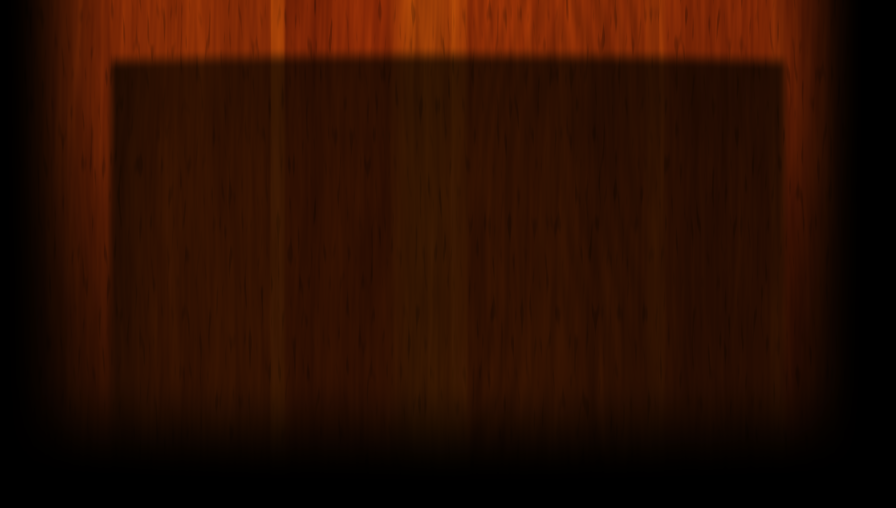
This texture is drawn by a WebGL 2 fragment shader. Its source:

```glsl
#version 300 es
precision highp float;

uniform vec2 u_resolution;
out vec4 fragColor;

vec2 gradientAt(vec2 cell) {
    vec2 h = vec2(dot(cell, vec2(127.1, 311.7)), dot(cell, vec2(269.5, 183.3)));
    return fract(sin(h) * 43758.5) * 2.0 - 1.0;
}

float gradientNoise(vec2 p) {
    vec2 cell = floor(p), f = fract(p);
    vec2 s = f * f * f * (f * (f * 6.0 - 15.0) + 10.0);
    float low = mix(dot(gradientAt(cell), f),
                    dot(gradientAt(cell + vec2(1, 0)), f - vec2(1, 0)), s.x);
    float high = mix(dot(gradientAt(cell + vec2(0, 1)), f - vec2(0, 1)),
                     dot(gradientAt(cell + vec2(1, 1)), f - vec2(1, 1)), s.x);
    return mix(low, high, s.y);
}

float band(float x, float left, float right, float soft) {
    return smoothstep(left - soft, left + soft, x)
         * (1.0 - smoothstep(right - soft, right + soft, x));
}

// Vertical fibres: each octave is finer across and longer along the plank
float woodGrain(vec2 p) {
    p.x += 0.012 * gradientNoise(p * vec2(5.0, 2.2));
    float sum = 0.0, weight = 0.36;
    vec2 scale = vec2(17.0, 0.8);
    for (int i = 0; i < 4; i++) {
        sum += weight * gradientNoise(p * scale + float(i) * 19.3);
        scale *= vec2(2.1, 2.3);
        weight *= 0.88;
    }
    return sum;
}

void main() {
    vec2 uv = gl_FragCoord.xy / u_resolution;
    vec2 p = vec2(uv.x * u_resolution.x / u_resolution.y, uv.y);

    // Planks and the pale strips along their seams
    float seams = band(uv.x, 0.302, 0.318, 0.002)
                + 0.8 * band(uv.x, 0.503, 0.522, 0.003)
                + 0.4 * band(uv.x, 0.722, 0.742, 0.003)
                + 0.5 * band(uv.x, 0.860, 0.876, 0.003);
    float paleHeart = band(uv.x, 0.445, 0.505, 0.018);
    float redPlank = band(uv.x, 0.318, 0.435, 0.008) + 0.7 * band(uv.x, 0.742, 0.98, 0.006);
    float plank = step(0.303, uv.x) + step(0.504, uv.x) + step(0.735, uv.x);

    // Grain, dark pores and faint arched rings
    float grain = woodGrain(p + vec2(plank * 3.7, plank * 1.3));
    float pores = smoothstep(0.12, 0.5, gradientNoise(p * vec2(125.0, 17.0) + plank * 7.0));
    float arch = abs(uv.x - 0.625) * 60.0 + 5.0 * uv.y + 2.5 * gradientNoise(p * vec2(7.0, 2.0));
    float rings = sin(arch * 5.0) * band(uv.x, 0.53, 0.72, 0.02);
    float tone = 1.0 + 0.55 * grain - 0.22 * pores + 0.05 * rings
               + 0.20 * seams + 0.10 * paleHeart - 0.06 * redPlank;
    float greenShare = 0.325 + 0.06 * seams + 0.07 * paleHeart - 0.025 * redPlank + 0.07 * grain;

    // Soft dark panel with a slightly bowed top edge
    float centred = (uv.x - 0.5) / 0.38;
    float panelTop = 0.893 - 0.012 * centred * centred;
    float panel = band(uv.x, 0.124, 0.876, 0.007)
                * (1.0 - smoothstep(panelTop - 0.022, panelTop + 0.018, uv.y));

    // Light from above, fading at the sides and floor
    float sideFade = smoothstep(0.004, 0.138, uv.x) * (1.0 - smoothstep(0.85, 0.965, uv.x));
    float outerLight = mix(0.20, 0.50, smoothstep(0.15, 1.0, uv.y)) * sideFade;
    outerLight *= 1.0 + 0.12 * exp(-pow((uv.x - 0.48) / 0.16, 2.0));
    float panelLight = 0.192 - 0.035 * smoothstep(0.5, 0.87, uv.x)
                     - 0.02 * smoothstep(0.6, 0.88, uv.y);
    panelLight *= 0.72 + 0.28 * smoothstep(0.12, 0.19, uv.x);
    float floorFade = smoothstep(0.055, 0.28, uv.y + 0.012 * (1.0 - centred * centred));
    float light = mix(outerLight, panelLight, panel) * floorFade;

    vec3 woodColor = vec3(1.0, greenShare + 0.03 * panel, 0.045);
    fragColor = vec4(clamp(woodColor * tone * light, 0.0, 1.0), 1.0);
}
```
